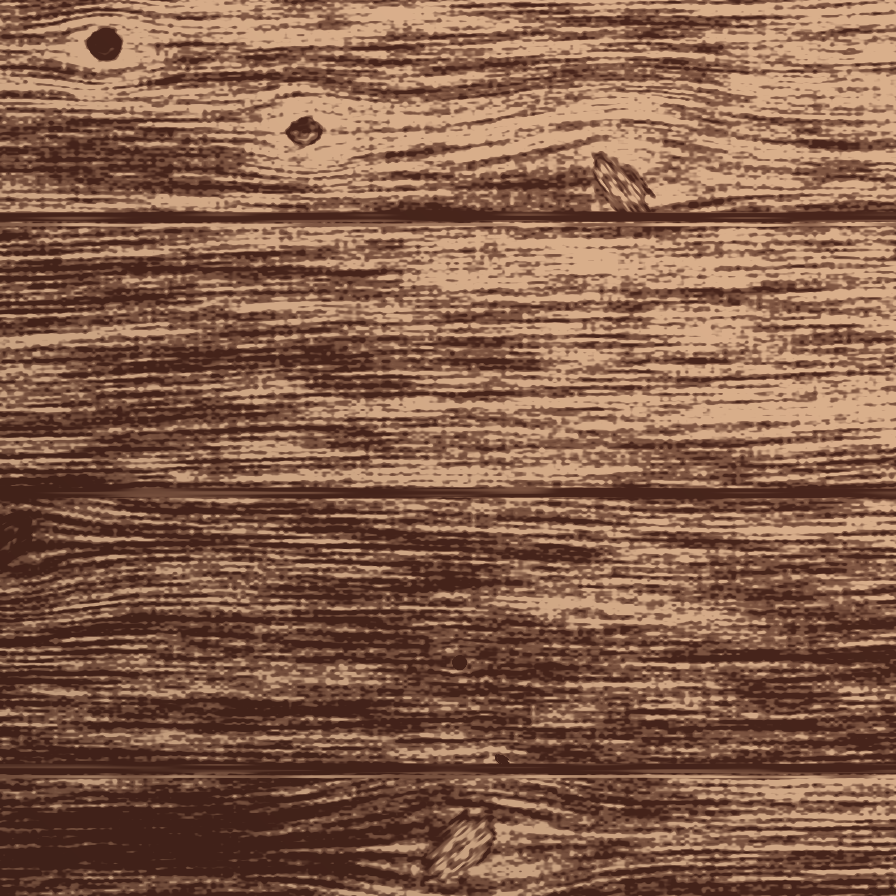
Give the GLSL for this texture, as a Shadertoy shader.

```glsl
const vec3 DARK = vec3(0.27, 0.14, 0.105);
const vec3 MID = vec3(0.48, 0.325, 0.25);
const vec3 LIGHT = vec3(0.82, 0.66, 0.525);
const float FIRST_SEAM = 0.136;
const float PLANK_PITCH = 0.308;
const float SEAM_WIDTH = 0.011;
const float DARK_LEVEL = 0.385;
const float LIGHT_LEVEL = 0.595;
const float SOFTNESS = 0.10;

// Knots: centre, radius, tone of the core
const int KNOTS = 7;
const vec4 KNOT[KNOTS] = vec4[](
    vec4(0.117, 0.950, 0.020, 0.15), vec4(0.340, 0.853, 0.020, 0.42),
    vec4(0.692, 0.790, 0.046, 0.58), vec4(0.005, 0.395, 0.036, 0.22),
    vec4(0.513, 0.260, 0.008, 0.10), vec4(0.560, 0.151, 0.009, 0.35),
    vec4(0.514, 0.052, 0.050, 0.60));
const float KNOT_TILT[KNOTS] = float[](0.0, 0.1, -0.9, 0.5, 0.0, -0.6, 0.7);

// Dark stains: centre, radii
const int STAINS = 7;
const vec4 STAIN[STAINS] = vec4[](
    vec4(0.15, 0.59, 0.07, 0.025), vec4(0.20, 0.07, 0.22, 0.07),
    vec4(0.30, 0.42, 0.40, 0.016), vec4(0.75, 0.966, 0.05, 0.007),
    vec4(0.77, 0.922, 0.05, 0.010), vec4(0.25, 0.19, 0.07, 0.012),
    vec4(0.30, 0.70, 0.30, 0.014));

float hash(vec2 p) {
    return fract(sin(dot(p, vec2(127.1, 311.7))) * 43758.545);
}

float noise(vec2 p) {
    vec2 i = floor(p), f = fract(p);
    f = f * f * (3.0 - 2.0 * f);
    return mix(mix(hash(i), hash(i + vec2(1, 0)), f.x),
               mix(hash(i + vec2(0, 1)), hash(i + vec2(1, 1)), f.x), f.y);
}

float plankCoord(float y) {
    return (y - FIRST_SEAM) / PLANK_PITCH;
}

float band(float x, float halfWidth, float blur) {
    return 1.0 - smoothstep(halfWidth - blur, halfWidth + blur, abs(x));
}

// Height along the grain, bent around the knots of the same plank
float grainHeight(vec2 p, float plank) {
    float v = p.y - p.x * 0.03 * (hash(vec2(plank, 3.0)) - 0.2);
    v += 0.016 * (noise(vec2(p.x * 2.5, p.y * 5.0 + plank * 17.0)) - 0.5);
    for (int i = 0; i < KNOTS; i++) {
        if (floor(plankCoord(KNOT[i].y)) != plank) continue;
        vec2 d = p - KNOT[i].xy;
        vec2 q = d * vec2(0.75, 1.0) / (2.1 * KNOT[i].z);
        v -= 0.72 * d.y * exp(-dot(q, q));
    }
    return v;
}

// Streaks, fine fibres, growth lines and speckle around zero
float grain(vec2 p, float v, float plank) {
    vec2 shift = vec2(plank * 13.7, plank * 5.3);
    float broad = noise(vec2(p.x * 4.0, v * 24.0) + shift) - 0.5;
    float streak = noise(vec2(p.x * 8.0, v * 170.0) + shift) - 0.5;
    float fibre = noise(vec2(p.x * 26.0, v * 310.0) + shift) - 0.5;
    float speckle = noise(p * vec2(210.0, 330.0)) - 0.5;
    float growth = sin(v * 700.0 + 5.0 * noise(vec2(p.x * 4.0, v * 30.0)));
    float growthMask = noise(vec2(p.x * 3.0, v * 12.0) + 40.0);
    return 0.25 * broad + 0.42 * streak + 0.40 * fibre
         + 0.34 * speckle + 0.15 * growth * growthMask;
}

// Pale halo, dark rim and core
float addKnots(float tone, vec2 p, float plank) {
    for (int i = 0; i < KNOTS; i++) {
        if (floor(plankCoord(KNOT[i].y)) != plank) continue;
        float r = KNOT[i].z, a = KNOT_TILT[i];
        vec2 d = p - KNOT[i].xy;
        d = vec2(cos(a) * d.x + sin(a) * d.y, cos(a) * d.y - sin(a) * d.x);
        d.y *= 1.0 + abs(a);
        float ragged = 0.15 + 0.5 * abs(a);
        float dist = length(d) / r + ragged * (noise(d / r * 3.0 + 9.0) - 0.5);
        tone += 0.15 * exp(-dist * dist * 0.22);
        float flecks = 0.45 * (noise(d * vec2(110.0, 220.0)) - 0.5);
        float core = KNOT[i].w + 0.06 * sin(dist * 16.0) + flecks;
        tone = mix(tone, core, 1.0 - smoothstep(0.82, 1.0, dist));
        float rim = 0.4 + 0.6 * noise(d / r * 2.0 + 31.0);
        tone -= 0.36 * rim * band(dist - 0.92, 0.12, 0.09);
    }
    return tone;
}

float addSeams(float tone, vec2 p) {
    float q = plankCoord(p.y), seam = round(q);
    float s = (q - seam) * PLANK_PITCH + 0.001 * (noise(vec2(p.x * 14.0, seam)) - 0.5);
    float lit = 0.3 + 0.7 * step(0.5, fract((seam + 1.0) * 0.5));
    tone -= 0.12 * band(s - 0.008, 0.010, 0.008);
    tone = mix(tone, 0.10 + 0.40 * noise(p * vec2(12.0, 300.0)),
               band(s - 0.006, 0.5 * SEAM_WIDTH, 0.0015));
    float worn = 0.5 + 0.25 * noise(vec2(p.x * 20.0, seam));
    return mix(tone, worn, lit * band(s + 0.003, 0.0018, 0.001));
}

void mainImage(out vec4 fragColor, in vec2 fragCoord) {
    vec2 p = fragCoord / iResolution.xy;
    float plank = floor(plankCoord(p.y));

    // Wood tone, brighter towards the upper right
    float tone = mix(0.41, 0.60, smoothstep(0.0, 0.9, p.y)) + 0.12 * (p.x - 0.5);
    tone += grain(p, grainHeight(p, plank), plank);
    for (int i = 0; i < STAINS; i++) {
        vec2 d = (p - STAIN[i].xy) / STAIN[i].zw;
        tone -= 0.20 * exp(-dot(d, d));
    }
    tone = addSeams(addKnots(tone, p, plank), p);

    // Three tones with soft borders
    float blur = max(SOFTNESS, 0.3 * fwidth(tone));
    vec3 color = mix(DARK, MID, smoothstep(-blur, blur, tone - DARK_LEVEL));
    color = mix(color, LIGHT, smoothstep(-blur, blur, tone - LIGHT_LEVEL));
    color *= mix(0.92, 1.04, smoothstep(0.0, 1.6, p.x + p.y));
    fragColor = vec4(color, 1.0);
}
```
